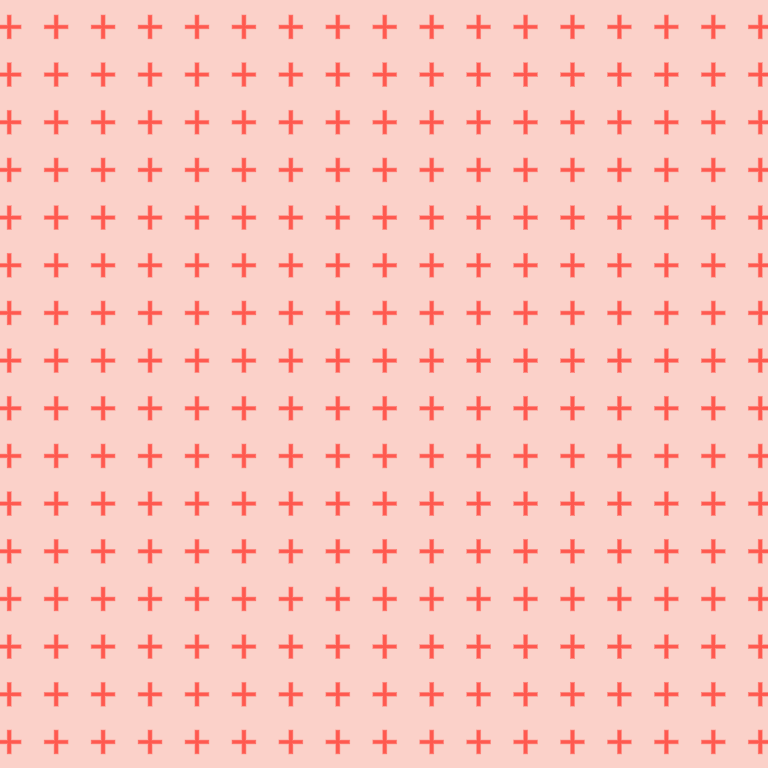
Reproduce this pattern procedurally as a Shadertoy shader.

```glsl
float boxDistance(vec2 p, vec2 halfSize) {
    vec2 d = abs(p) - halfSize;
    return length(max(d, 0.0)) + min(max(d.x, d.y), 0.0);
}

float plusDistance(vec2 p) {
    float across = boxDistance(p, vec2(0.0156, 0.00255));
    float upright = boxDistance(p, vec2(0.00275, 0.0156));
    return min(across, upright);
}

void mainImage(out vec4 fragColor, in vec2 fragCoord) {
    vec2 uv = fragCoord / iResolution.xy;

    // Grid of cells, each centred on a plus
    vec2 spacing = vec2(0.06112, 0.06207);
    vec2 cell = (uv - vec2(0.012, 0.0339)) / spacing;
    vec2 local = (fract(cell + 0.5) - 0.5) * spacing;

    // Soft stroke edge, never thinner than a pixel
    float softness = max(0.0013, 0.7 / iResolution.y);
    float ink = 1.0 - smoothstep(-softness, softness, plusDistance(local));

    vec3 blush = vec3(0.984, 0.82, 0.79);
    vec3 coral = vec3(1.0, 0.35, 0.31);
    fragColor = vec4(mix(blush, coral, ink), 1.0);
}
```
